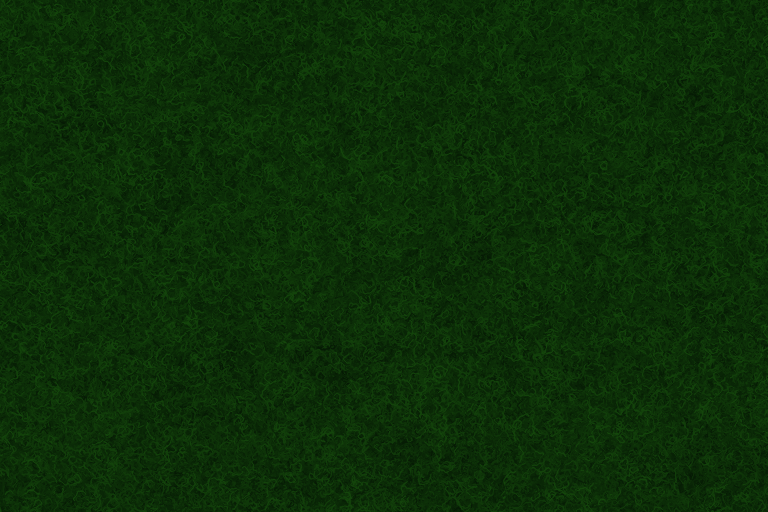
Write a Shadertoy shader that draws this texture.

```glsl
// Dark green felt: a dense mat of short, fine, curled fibres.

#define SHADE_GREEN  vec3(0.030, 0.130, 0.020)
#define LIT_GREEN    vec3(0.070, 0.250, 0.040)
#define FIBRE_RADIUS 0.0013  // half thickness, in canvas heights
#define UNDER_CELL   0.0146  // spacing of the short fibres below
#define TOP_CELL     0.0235  // spacing of the longer fibres above
#define UNDER_LAYERS 7
#define TOP_LAYERS   7
#define TOP_SHARE    0.55    // share of top cells holding a fibre
#define OPACITY      0.88
#define CURL         0.0014  // how far the fibres wobble
#define MOTTLE       0.05    // strength of the broad light and dark patches

vec3 hash3(vec2 p) {
    vec3 q = fract(p.xyx * vec3(0.1031, 0.1030, 0.0973));
    q += dot(q, q.yxz + 33.33);
    return fract((q.xxy + q.yzz) * q.zyx);
}

mat2 rotation(float angle) {
    float c = cos(angle), s = sin(angle);
    return mat2(c, s, -s, c);
}

// Distance to an arc whose middle lies at the origin, running along y.
float arcDistance(vec2 p, float radius, float halfLength) {
    vec2 v = p + vec2(radius, 0.0);
    float spread = min(halfLength / radius, 2.7);
    float angle = clamp(atan(v.y, v.x), -spread, spread);
    return length(v - radius * vec2(cos(angle), sin(angle)));
}

// Lays one layer of scattered fibres over the tone below it.
float layFibres(float tone, vec2 p, float layer, float cellSize,
                float share, vec2 toneRange, float pixel) {
    p += CURL * sin(p.yx * vec2(310.0, 270.0) + layer * vec2(1.7, 2.9));
    p += 0.6 * CURL * sin(p.yx * vec2(540.0, 610.0) + layer * 4.1);
    vec2 grid = rotation(layer * 1.37) * p / cellSize + layer * 17.3 + 200.0;
    vec2 home = floor(grid);

    for (int y = -1; y <= 1; y++)
    for (int x = -1; x <= 1; x++) {
        vec2 cell = home + vec2(x, y);
        vec3 place = hash3(cell + layer * 31.0);
        vec3 form = hash3(cell + layer * 47.0 + 91.7);
        float present = step(fract(place.x * 7.0 + form.y * 5.0), share);

        vec2 q = rotation(place.z * 6.2832) * (grid - cell - place.xy);
        float radius = mix(0.22, 1.5, form.x * form.x);
        float halfLength = mix(0.35, 0.9, form.y);
        float d = arcDistance(q, radius, halfLength) * cellSize;

        float cover = clamp((FIBRE_RADIUS - d) / pixel + 0.5, 0.0, 1.0);
        float fibreTone = mix(toneRange.x, toneRange.y, form.z);
        tone = mix(tone, fibreTone, cover * present * OPACITY);
    }
    return tone;
}

// Broad, soft patches from layered sines.
float patches(vec2 p) {
    float sum = 0.0;
    float weight = 1.0;
    for (int i = 0; i < 4; i++) {
        p = rotation(1.1) * p * 1.6 + 2.3;
        sum += weight * sin(p.x * 8.0 + 1.5 * sin(p.y * 6.0))
                      * sin(p.y * 7.0 + 1.2 * sin(p.x * 5.0));
        weight *= 0.8;
    }
    return sum;
}

void mainImage(out vec4 fragColor, in vec2 fragCoord) {
    vec2 p = fragCoord / iResolution.y;
    float pixel = 1.0 / iResolution.y;
    float tone = 0.15;

    // Short fibres, from shadow to mid green
    for (int i = 0; i < UNDER_LAYERS; i++)
        tone = layFibres(tone, p, float(i) + 1.0, UNDER_CELL,
                         1.0, vec2(-0.25, 0.9), pixel);

    // Longer, lighter loops lying on top
    for (int i = 0; i < TOP_LAYERS; i++)
        tone = layFibres(tone, p, float(i) + 20.0, TOP_CELL,
                         TOP_SHARE, vec2(0.1, 1.25), pixel);

    tone += MOTTLE * patches(p);
    fragColor = vec4(max(mix(SHADE_GREEN, LIT_GREEN, tone), 0.0), 1.0);
}
```
